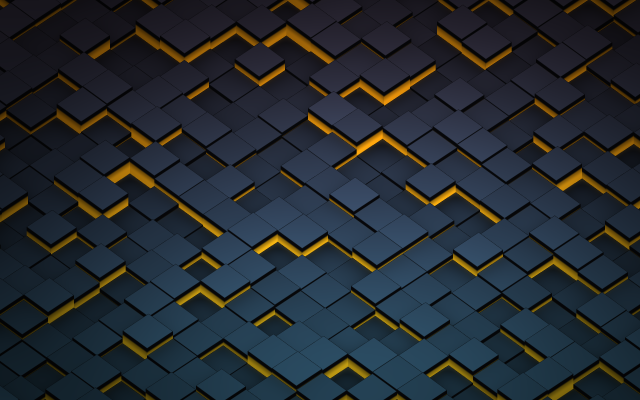
Reproduce this background procedurally as a WebGL 2 fragment shader.

```glsl
#version 300 es
precision highp float;
// A field of square columns at random heights, seen obliquely from above.
// Each view ray walks the slanted grid front to back until it meets a slate
// top or a side wall, whose amber light glows below a thin black cap.

uniform vec2 u_resolution;
out vec4 fragColor;

// Lengths are fractions of the canvas height.
const vec2 EDGE_DOWN = vec2(0.0610, -0.0444);
const vec2 EDGE_UP = vec2(0.0646, 0.0427);
const vec2 GRID_ORIGIN = vec2(0.82, 0.385);
const float MAX_HEIGHT = 0.043;
const float CAP_DEPTH = 0.0095;
const float SEAM_WIDTH = 0.022;
const int MAX_CELLS = 6;
const int SAMPLES = 3;

const vec3 SLATE_TOP = vec3(0.225, 0.205, 0.275);
const vec3 SLATE_MIDDLE = vec3(0.190, 0.255, 0.345);
const vec3 SLATE_BOTTOM = vec3(0.190, 0.345, 0.445);
const vec3 AMBER_TOP = vec3(1.00, 0.63, 0.05);
const vec3 AMBER_BOTTOM = vec3(0.90, 0.73, 0.09);
const vec3 CAP_COLOR = vec3(0.025, 0.027, 0.035);

float hash(vec2 p) {
    return fract(sin(dot(p, vec2(127.1, 311.7))) * 43758.5453);
}

float columnHeight(vec2 cell) {
    return MAX_HEIGHT * hash(cell + 17.0);
}

vec3 slateColor(float y) {
    vec3 lower = mix(SLATE_BOTTOM, SLATE_MIDDLE, smoothstep(0.0, 0.55, y));
    return mix(lower, SLATE_TOP, smoothstep(0.4, 1.0, y));
}

vec3 amberColor(float y) {
    return mix(AMBER_BOTTOM, AMBER_TOP, smoothstep(0.1, 0.8, y));
}

// Darkens the canvas corners, most strongly at the upper left.
float vignette(vec2 uv) {
    vec2 offset = (uv - vec2(0.56, 0.45)) * vec2(1.25, 1.05);
    return mix(1.08, 0.42, smoothstep(0.12, 0.82, length(offset)));
}

// Closeness to a higher neighbour's wall, weighted by its rise.
float wallInfluence(vec2 neighbour, float height, float dist, float falloff) {
    float rise = max(columnHeight(neighbour) - height, 0.0) / MAX_HEIGHT;
    return smoothstep(0.05, 0.7, rise) * exp(-dist * falloff);
}

vec3 shadeTop(vec2 cell, vec2 local, float height, float y) {
    vec2 left = cell - vec2(1.0, 0.0);
    vec2 back = cell + vec2(0.0, 1.0);
    float shadow = wallInfluence(left, height, local.x, 3.5)
                 + wallInfluence(back, height, 1.0 - local.y, 3.5)
                 + wallInfluence(cell + vec2(1.0, 0.0), height, 1.0 - local.x, 4.0)
                 + wallInfluence(cell - vec2(0.0, 1.0), height, local.y, 4.0);
    float bounce = wallInfluence(left, height, local.x, 14.0)
                 + wallInfluence(back, height, 1.0 - local.y, 14.0);
    float tone = mix(0.76, 1.04, height / MAX_HEIGHT);
    tone *= 0.95 + 0.10 * hash(cell + 53.0);
    tone *= 0.96 + 0.07 * (local.x - local.y);
    vec2 border = min(local, 1.0 - local);
    float seam = smoothstep(0.0, SEAM_WIDTH, min(border.x, border.y));
    vec3 surface = slateColor(y) * tone * (1.0 - 0.55 * min(shadow, 1.0));
    return surface * mix(0.3, 1.0, seam) + amberColor(y) * 0.14 * min(bounce, 1.0);
}

vec3 shadeWall(float depth, float facing, float y) {
    float lit = smoothstep(CAP_DEPTH * 0.75, CAP_DEPTH * 1.35, depth);
    float glow = mix(0.62, 1.0, smoothstep(CAP_DEPTH, MAX_HEIGHT * 0.62, depth));
    return mix(CAP_COLOR, amberColor(y) * glow * facing, lit);
}

// Follows the view ray through the grid as it sinks from MAX_HEIGHT to 0.
vec3 traceColumns(vec2 p) {
    mat2 toGrid = inverse(mat2(EDGE_DOWN, EDGE_UP));
    vec2 start = toGrid * (p - GRID_ORIGIN - vec2(0.0, MAX_HEIGHT));
    vec2 dir = toGrid * vec2(0.0, 1.0);
    vec2 stepDir = sign(dir);
    vec2 cell = floor(start);
    vec2 next = (cell + max(stepDir, 0.0) - start) / dir;
    float travel = 0.0;
    float facing = 1.0;
    for (int i = 0; i < MAX_CELLS; i++) {
        float height = columnHeight(cell);
        float depth = height - (MAX_HEIGHT - travel);
        if (depth > 0.0) return shadeWall(depth, facing, p.y);
        float leave = min(next.x, next.y);
        if (height >= MAX_HEIGHT - leave) {
            vec2 local = start + dir * (MAX_HEIGHT - height) - cell;
            return shadeTop(cell, local, height, p.y);
        }
        vec2 axis = next.x < next.y ? vec2(1.0, 0.0) : vec2(0.0, 1.0);
        facing = mix(0.84, 0.97, axis.x);
        travel = leave;
        cell += axis * stepDir;
        next += axis / abs(dir);
    }
    return CAP_COLOR;
}

void main() {
    vec3 color = vec3(0.0);
    for (int i = 0; i < SAMPLES * SAMPLES; i++) {
        vec2 subpixel = (vec2(i % SAMPLES, i / SAMPLES) + 0.5) / float(SAMPLES) - 0.5;
        color += traceColumns((gl_FragCoord.xy + subpixel) / u_resolution.y);
    }
    color /= float(SAMPLES * SAMPLES);
    fragColor = vec4(color * vignette(gl_FragCoord.xy / u_resolution), 1.0);
}
```
